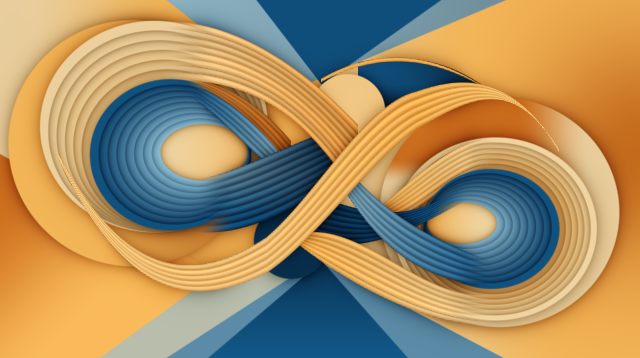
This background is drawn by a WebGL 2 fragment shader. Its source:

```glsl
#version 300 es
precision highp float;
// Folded paper ribbons looping in a sideways figure eight over blue and gold wedges.
// Loops are stacks of nested ellipses; ribbons are strips between two cubic curves,
// split into strands. The canvas is 4.3 units high and layers go from back to front.
uniform vec2 u_resolution;
out vec4 fragColor;

const vec3 CREAM = vec3(.94, .83, .63), GOLD = vec3(.95, .71, .34), BROWN = vec3(.70, .38, .10);
const vec3 NAVY = vec3(.03, .18, .30), BLUE = vec3(.07, .35, .54), MIST = vec3(.51, .65, .71);
const vec2 NONE = vec2(0), START = vec2(1, 0), END = vec2(0, 1);

vec2 p;
vec3 col;
float px;

float hash(vec2 q) { return fract(sin(dot(q, vec2(12.9898, 78.233))) * 43758.5453); }

// Darkens towards a deeper, richer tone of the same hue
vec3 shadow(vec3 c, float amount) { return mix(c, c * c * .75, amount); }

// Smooth half plane to the left of the line from a to b
float leftOf(vec2 a, vec2 b) {
  vec2 n = normalize(b - a);
  return smoothstep(-px, px, n.x * (p.y - a.y) - n.y * (p.x - a.x));
}

void wedge(vec4 first, vec4 second, vec3 tint) {
  col = mix(col, tint, leftOf(first.xy, first.zw) * leftOf(second.zw, second.xy));
}

// Ellipse (centre, radii): raised ones cast a shadow outside, sunken ones inside
void disc(vec4 e, vec3 tint, float raised) {
  vec2 q = (p - e.xy) / e.zw;
  float k = length(q);
  float d = (k - 1.) * k / (length(q / e.zw) + 1e-4);
  col = shadow(col, .65 * raised * exp(-13. * max(d, 0.)));
  tint = shadow(tint, .9 * (1. - raised) * exp(24. * min(d, 0.)));
  col = mix(col, tint, 1. - smoothstep(-px, px, d));
}

// Stack of ellipses shrinking from outer to inner
void rings(vec4 outer, vec4 inner, vec3 a, vec3 b, int count) {
  for (int i = 0; i < count; i++) {
    float t = float(i) / float(count);
    disc(mix(outer, inner, t), mix(a, b, t), i == 0 ? 1. : 0.);
  }
}

// Cubic through four heights spaced evenly over t = 0..1
float curve(float t, vec4 h) {
  float s = 3. * t, a = s - 1., b = s - 2., c = s - 3.;
  return dot(h, vec4(-a * b * c / 6., s * b * c / 2., -s * a * c / 2., s * a * b / 6.));
}

// Ribbon over an x span, shaded as overlapping strands; fade softens its two ends
void band(vec2 span, vec4 top, vec4 bottom, vec3 a, vec3 b, float strands, vec2 fade) {
  float t = (p.x - span.x) / (span.y - span.x);
  float hi = curve(t, top), lo = curve(t, bottom), width = hi - lo;
  float d = min(hi - p.y, p.y - lo);
  vec2 ends = vec2(smoothstep(0., .3, t), smoothstep(0., .3, 1. - t));
  vec2 kept = mix(vec2(1), ends, fade);
  float mask = step(0., t) * (1. - step(1., t)) * kept.x * kept.y;
  float drop = exp(-12. * max(-d, 0.)) * ends.x * ends.y * clamp(width * 4., 0., 1.);
  col = shadow(col, .65 * drop * mask);
  // Each strand is lit along its upper part and dark where it tucks under the next
  float sheet = clamp((p.y - lo) / max(width, .01), 0., .999) * strands;
  float f = fract(sheet), soft = clamp(1.5 * fwidth(sheet), .05, .6);
  float lit = smoothstep(0., .6, f) * (1. - smoothstep(1. - soft, 1., f));
  vec3 tint = mix(a, b, clamp(t, 0., 1.)) * (.97 + .12 * hash(vec2(floor(sheet), strands)));
  tint = shadow(tint, .85 * (1. - lit) * (1. - soft));
  float cover = clamp(d / max(fwidth(d), 1e-5) + .5, 0., 1.);
  col = mix(col, tint, cover * mask);
}

void backdrop() {
  vec3 upper = mix(CREAM * .97, GOLD, smoothstep(.2, 2.2, p.x));
  vec3 lower = mix(BROWN * 1.15, GOLD * 1.03, smoothstep(0., 2.6, p.x + 2. - p.y));
  vec3 left = mix(lower, upper, leftOf(vec2(0, 2.45), vec2(1, 1.9)));
  float glow = smoothstep(5.5, 7.7, p.x) * exp(-.5 * (p.y - 2.5) * (p.y - 2.5));
  vec3 right = mix(CREAM, GOLD, smoothstep(4.5, 7., p.x + p.y * .3));
  col = mix(left, mix(right, BROWN * 1.1, glow), step(3.85, p.x));
  // Upper fan, then lower fan
  wedge(vec4(2, 4.3, 3.85, 2.85), vec4(6.08, 4.3, 4.3, 3.55), MIST * mix(1.2, .8, p.x / 7.));
  wedge(vec4(3.08, 4.3, 3.85, 3.3), vec4(5.3, 4.3, 4.2, 3.52), mix(NAVY, BLUE, .75));
  vec4 rim = vec4(6.05, 0, 3.9, 1.12);
  wedge(rim, vec4(1.2, 0, 3.85, 1.93), mix(MIST, CREAM, .5));
  wedge(rim, vec4(2, 0, 3.85, 1.2), mix(BLUE, MIST, .65));
  wedge(vec4(4.9, 0, 3.88, 1.15), vec4(2.5, 0, 3.85, 1.15), mix(BLUE, NAVY, p.y * .7));
}

void main() {
  px = 4.3 / u_resolution.y;
  p = gl_FragCoord.xy * px;
  backdrop();

  // Large sheets behind the loops
  disc(vec4(1.6, 2.58, 1.5, 1.48), mix(GOLD, BROWN, .6 * smoothstep(1.2, 2.8, p.x)), 1.);
  band(vec2(4.3, 5.8), vec4(3.55, 3.6, 3.52, 3.27), vec4(3, 2.9, 3, 3.25), BLUE, NAVY, 1., NONE);
  disc(vec4(4.18, 2.95, .45, .46), mix(CREAM, GOLD, .4), 1.);
  band(vec2(3.85, 5.8), vec4(3.35, 3.59, 3.56, 3.27), vec4(3.31, 3.54, 3.52, 3.25), GOLD, GOLD, 1., NONE);
  float pale = max(smoothstep(6.2, 7.1, p.x), 1. - smoothstep(2.1, 2.4, p.y));
  disc(vec4(6, 1.75, 1.44, 1.38), mix(BROWN * 1.15, CREAM * .97, pale), 1.);

  // Right loop, with a sheet sweeping off it to the left
  rings(vec4(5.95, 1.55, 1.22, 1.1), vec4(5.92, 1.55, .8, .72), CREAM, mix(CREAM, GOLD, .6), 6);
  band(vec2(4.5, 6), vec4(1.75, 2.18, 2.52, 2.65), vec4(1.65, 1.8, 2.14, 2.26), GOLD, CREAM, 6., END);
  rings(vec4(5.9, 1.55, .82, .72), vec4(5.57, 1.62, .4, .24), mix(NAVY, BLUE, .8), MIST * 1.2, 8);
  disc(vec4(5.55, 1.62, .42, .25), mix(GOLD, CREAM, smoothstep(5., 5.9, p.x)), 0.);

  // Left loop
  disc(vec4(3.5, 1.4, .45, .45), NAVY, 1.);
  vec4 bowl = vec4(2.05, 2.44, .97, .91), eye = vec4(2.45, 2.47, .52, .34);
  rings(vec4(1.85, 2.78, 1.37, 1.27), bowl, CREAM * .98, mix(CREAM, GOLD, .25), 6);
  rings(bowl, eye, mix(NAVY, BLUE, .8), MIST * 1.25, 8);
  disc(eye, mix(CREAM, GOLD, smoothstep(1.9, 3.2, p.x) * .7), 0.);

  // Strands running into the crossing
  band(vec2(2.2, 3.5), vec4(3.38, 3.27, 3.02, 2.6), vec4(3.3, 3.1, 2.7, 2.15), GOLD, BROWN, 5., START);
  band(vec2(2.2, 3.4), vec4(3.32, 3.15, 2.85, 2.42), vec4(3.2, 2.9, 2.52, 2.15), BLUE, MIST, 4., START);
  band(vec2(3.7, 5.7), vec4(2, 1.78, 1.8, 2.22), vec4(1.45, 1.38, 1.6, 1.95), NAVY, BLUE, 7., END);
  vec3 inner = mix(BLUE, MIST, smoothstep(1.6, 2.3, p.y));
  band(vec2(2.3, 4.1), vec4(2.13, 2.3, 2.55, 2.77), vec4(1.52, 1.56, 1.8, 2.18), inner, NAVY, 8., START);
  band(vec2(3.6, 6), vec4(1.5, 1.33, .9, .8), vec4(1.35, .83, .5, .37), GOLD, CREAM, 6., END);
  band(vec2(1.9, 4.3), vec4(4.05, 3.92, 3.5, 2.8), vec4(3.35, 3.27, 2.87, 1.9), CREAM, mix(GOLD, BROWN, .3), 8., START);
  band(vec2(4.1, 6), vec4(2.35, 1.75, 1.38, 1.12), vec4(2.08, 1.3, .96, .83), MIST, BLUE, 5., END);

  // Front ribbon in three joined spans
  vec3 soft = mix(GOLD, CREAM, .5);
  band(vec2(.7, 3.2), vec4(2.45, 1.38, 1.12, 1.45), vec4(2.4, 1.16, .8, 1.02), soft, soft, 5., NONE);
  band(vec2(3.2, 5), vec4(1.45, 2.1, 2.8, 3.2), vec4(1.02, 1.55, 2.2, 2.75), soft, GOLD, 5., NONE);
  band(vec2(5, 6.72), vec4(3.2, 3.31, 3.13, 2.5), vec4(2.75, 3.04, 3.06, 2.46), GOLD, soft, 5., NONE);

  fragColor = vec4(clamp(col, 0., 1.), 1);
}
```
